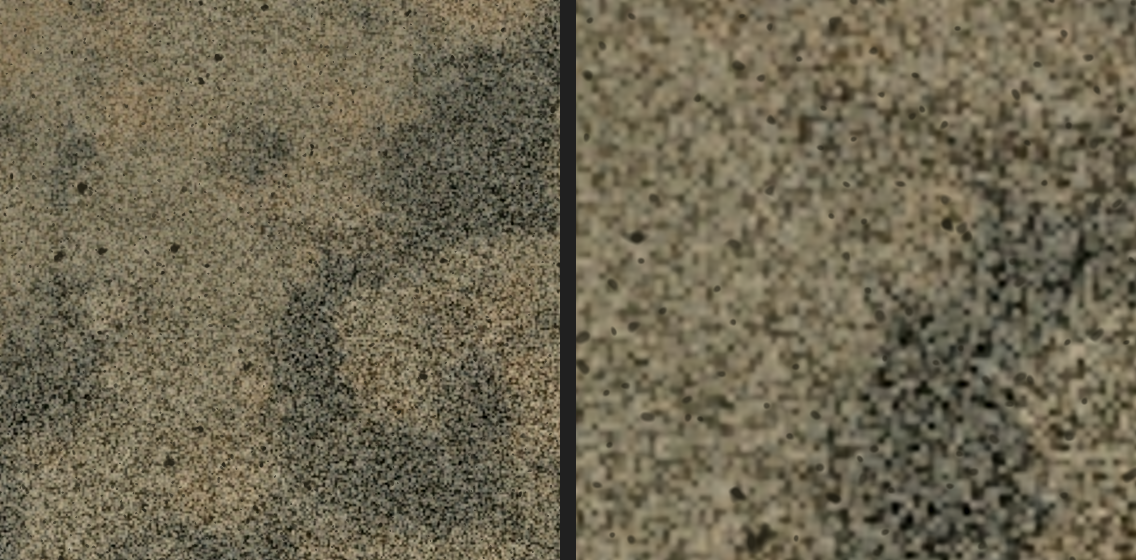
Left: the whole. Right: its middle third, enlarged.
Give the GLSL for this texture, as a Shadertoy shader.

```glsl
// Weathered sandy ground: tan soil with slate-grey stains, fine gritty grain
// and a scatter of small dark pits. Stains come from warped fractal noise,
// grain from two fine noise layers, pits from jittered grid cells.

const vec3 TAN_SOIL   = vec3(0.495, 0.462, 0.368);
const vec3 WARM_SOIL  = vec3(0.530, 0.468, 0.358);
const vec3 SLATE      = vec3(0.338, 0.335, 0.283);
const vec3 PIT_COLOR  = vec3(0.120, 0.110, 0.065);
const vec3 GRAIN_TINT = vec3(1.04, 1.00, 0.93);

// Integer hash of a cell, 0 to 1
float hash(vec2 cell, uint seed) {
    uvec2 q = uvec2(ivec2(cell)) * uvec2(1597u, 3812u) + seed * 7919u;
    uint h = (q.x ^ (q.y << 7)) * 747797u + q.y * 28917u;
    h = (h ^ (h >> 15)) * 73244475u;
    h = (h ^ (h >> 13)) * 73244475u;
    h ^= h >> 16;
    return float(h & 65535u) / 65535.0;
}

// Smooth value noise, 0 to 1
float noise(vec2 p, uint seed) {
    vec2 cell = floor(p), f = fract(p);
    f = f * f * (3.0 - 2.0 * f);
    float low  = mix(hash(cell, seed), hash(cell + vec2(1, 0), seed), f.x);
    float high = mix(hash(cell + vec2(0, 1), seed), hash(cell + vec2(1, 1), seed), f.x);
    return mix(low, high, f.y);
}

// Fractal noise, rotated between octaves to hide the grid
float fbm(vec2 p, uint seed) {
    const mat2 TURN = mat2(1.6, 1.2, -1.2, 1.6);
    float sum = 0.0, amp = 0.5;
    for (uint i = 0u; i < 5u; i++) {
        sum += amp * noise(p, seed + i);
        p = TURN * p + 3.7;
        amp *= 0.52;
    }
    return sum;
}

// Soft elongated blob, 1 at its centre
float blob(vec2 p, vec2 center, vec2 size) {
    vec2 d = (p - center) / size;
    return exp(-dot(d, d));
}

// Coverage of irregular pits; radii are in canvas units
float pits(vec2 p, float density, float share, vec2 radii, uint seed) {
    vec2 home = floor(p * density);
    vec2 wobble = vec2(noise(p * 150.0, 31u), noise(p * 150.0, 32u)) - 0.5;
    float cover = 0.0;
    for (int y = -1; y <= 1; y++)
    for (int x = -1; x <= 1; x++) {
        vec2 cell = home + vec2(x, y);
        vec2 center = (cell + vec2(hash(cell, seed), hash(cell, seed + 1u))) / density;
        float size = hash(cell, seed + 2u);
        float radius = mix(radii.x, radii.y, size * size * size);
        float dist = length(p - center + wobble * radius * 1.2);
        float present = step(hash(cell, seed + 3u), share);
        cover = max(cover, present * (1.0 - smoothstep(0.4, 1.3, dist / radius)));
    }
    return cover;
}

void mainImage(out vec4 fragColor, in vec2 fragCoord) {
    vec2 uv = fragCoord / iResolution.y;

    // Broad arrangement: stains to the right and lower middle, clean soil on top
    vec2 warp = vec2(fbm(uv * 5.0, 11u), fbm(uv * 5.0, 17u)) - 0.5;
    vec2 p = uv + 0.16 * warp;
    float bias = 0.30 * blob(p, vec2(0.86, 0.73), vec2(0.15, 0.22))
               + 0.25 * blob(p, vec2(0.55, 0.28), vec2(0.13, 0.28))
               + 0.10 * blob(p, vec2(0.90, 0.35), vec2(0.20, 0.20))
               - 0.12 * blob(p, vec2(0.42, 0.88), vec2(0.35, 0.22));
    float stain = smoothstep(0.46, 0.76, fbm(p * 7.0, 23u) + bias);
    float rough = clamp(0.95 - 0.50 * uv.y + 0.25 * uv.x + 0.5 * warp.x + 0.2 * stain, 0.45, 1.1);

    // Soil colour, warmer in faint blotches
    float warmth = smoothstep(0.45, 0.75, fbm(uv * 9.0, 41u));
    vec3 color = mix(mix(TAN_SOIL, WARM_SOIL, warmth), SLATE, 0.9 * stain);
    color += 0.09 * (fbm(uv * 22.0, 47u) - 0.5);

    // Grit, with dark grains reaching further than light ones
    float grain = 0.65 * noise(uv * 235.0, 53u)
                + 0.45 * noise(mat2(0.8, 0.6, -0.6, 0.8) * uv * 170.0, 59u) - 0.55;
    grain *= grain < 0.0 ? 1.35 : 0.85;
    color += 0.50 * rough * grain * GRAIN_TINT;
    vec2 hue = vec2(noise(uv * 120.0, 61u), noise(uv * 120.0, 67u)) - 0.5;
    color += 0.035 * vec3(hue.x, 0.0, hue.y);

    // Fine specks, then larger sparse pits
    float specks = 0.6 * pits(uv, 55.0, 0.30, vec2(0.002, 0.0045), 71u);
    float holes = 0.9 * pits(uv, 11.0, 0.38, vec2(0.004, 0.011), 83u);
    color = mix(color, PIT_COLOR, max(specks, holes));

    fragColor = vec4(clamp(color, 0.0, 1.0), 1.0);
}
```
